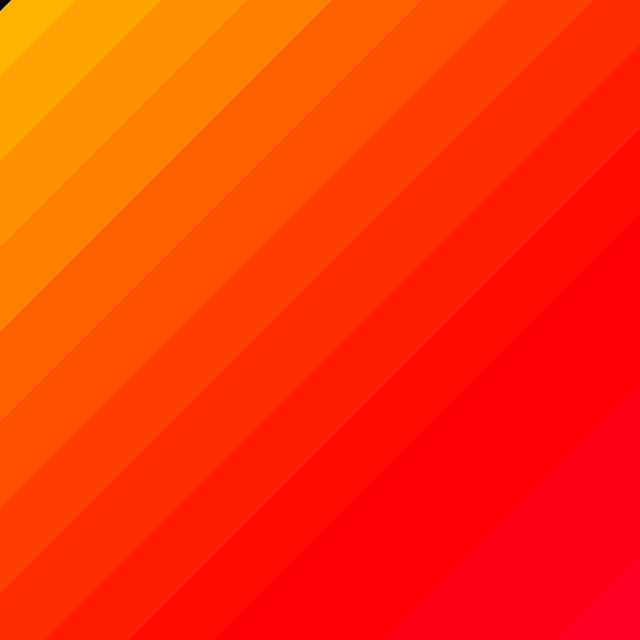
This background is drawn by a WebGL 1 fragment shader. Its source:

```glsl
precision highp float;
// Flat diagonal bands running from amber at the upper left to crimson at
// the lower right. Each band edge lowers a single tone value: positive
// tones become green, negative tones become blue, over constant full red.

uniform vec2 u_resolution;

#define EDGE_COUNT 12
#define FIRST_EDGE 0.1185
#define BAND_WIDTH 0.1336
#define EDGE_SHIFT 0.0072
#define SHIFT_PERIOD 3.5
#define TOP_TONE 0.70
#define TONE_STEP 0.0667
#define EXTRA_DROP 0.058
#define DROP_EDGE 3.0
#define LAST_NARROW 9.0
#define CORNER_SIZE 0.0175
#define CORNER_COLOR vec3(0.0, 0.0, 0.04)

// Antialiased coverage of the side beyond a diagonal edge
float beyond(float position, float edge, float softness) {
  return clamp((position - edge) / softness + 0.5, 0.0, 1.0);
}

// Edge position along the diagonal, with a small periodic shift
float edgePosition(float slot) {
  return FIRST_EDGE + BAND_WIDTH * slot
       + EDGE_SHIFT * floor(slot / SHIFT_PERIOD);
}

void main() {
  vec2 uv = gl_FragCoord.xy / u_resolution;
  float diagonal = uv.x + 1.0 - uv.y;
  float softness = 1.4 / min(u_resolution.x, u_resolution.y);

  // Step the tone down at each edge; the last bands are twice as wide
  float tone = TOP_TONE;
  for (int i = 0; i < EDGE_COUNT; i++) {
    float index = float(i);
    float slot = index + max(index - LAST_NARROW, 0.0);
    float drop = TONE_STEP;
    if (index == DROP_EDGE) drop += EXTRA_DROP;
    tone -= drop * beyond(diagonal, edgePosition(slot), softness);
  }
  vec3 bandColor = vec3(1.0, max(tone, 0.0), max(-tone, 0.0));

  // Dark tip in the upper left corner
  float pastCorner = beyond(diagonal, CORNER_SIZE, softness);
  gl_FragColor = vec4(mix(CORNER_COLOR, bandColor, pastCorner), 1.0);
}
```
